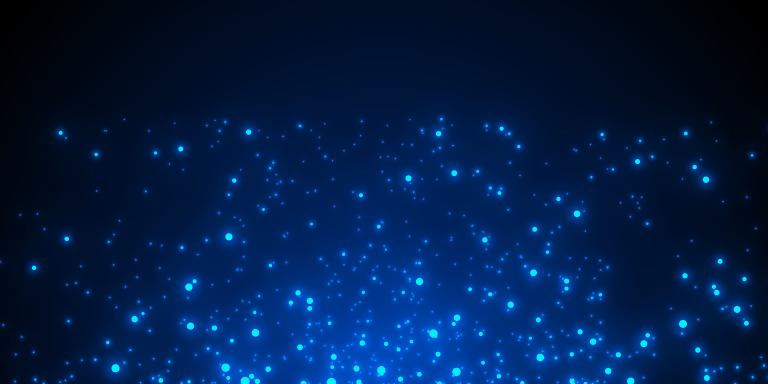
Give the GLSL for this background, as a WebGL 2 fragment shader.

```glsl
#version 300 es
precision highp float;
precision highp int;
// Glowing cyan motes rising from the bottom of a dark blue radial backdrop.
// Each mote gets its place and size from an integer hash in a single loop;
// soft cores, halos and a wide haze are summed over the gradient.

uniform vec2 u_resolution;
out vec4 fragColor;

const int MOTE_COUNT = 620;

// Four independent values in 0..1 from one index (PCG style).
vec4 hash4(uint index) {
    uvec4 v = uvec4(index, index + 17u, index * 3u + 5u, index ^ 91u);
    v = v * 1664525u + 1013904223u;
    v += v.yzxy * v.wxyz;
    v ^= v >> 16u;
    v += v.yzxy * v.wxyz;
    return vec4(v >> 8u) / 16777216.0;
}

// Radial falloff from low centre to black corners, with a bright floor.
vec3 backdrop(vec2 p) {
    float d = length(p - vec2(0.0, 0.15));
    float blue = 0.44 * max(1.0 - d / 1.25, 0.0);
    float rise = exp(-5.0 * p.x * p.x - 12.0 * p.y * p.y);
    return vec3(0.0, 0.37, 1.0) * blue + vec3(0.0, 0.06, 0.17) * rise;
}

void main() {
    // Height is 1 unit; x is zero at the centre.
    vec2 p = (gl_FragCoord.xy - vec2(0.5 * u_resolution.x, 0.0)) / u_resolution.y;
    float pixel = 1.0 / u_resolution.y;

    float halo = 0.0;
    vec3 color = backdrop(p);
    float coreMask = 0.0;
    float coreHeat = 0.0;

    for (int i = 0; i < MOTE_COUNT; i++) {
        vec4 h = hash4(uint(i));

        // Dense near the floor and the centre, sparse above and outward.
        float height = 0.69 * pow(h.z, 1.65);
        vec2 center = vec2(0.05 + 1.12 * (h.x + h.y - 1.0), height);
        float d = distance(p, center);
        if (d > 0.14) continue;

        // Mostly specks, with a few large motes lower down.
        float radius = mix(0.0019, 0.0125, pow(h.w, 5.0)) * (1.0 - 0.6 * height);
        float core = clamp((radius - d) / pixel + 0.5, 0.0, 1.0);
        coreMask = max(coreMask, core);
        coreHeat = max(coreHeat, core * smoothstep(0.001, 0.006, radius));

        // Tight halo plus a faint wide haze, fading out at the cutoff.
        float fade = 1.0 - smoothstep(0.08, 0.14, d);
        halo += 0.6 * exp(-d * d / (6.0 * radius * radius));
        halo += 0.09 * exp(-d / (7.0 * radius)) * fade;
    }

    // Halos saturate gently toward blue; cores turn cyan.
    color = mix(color, vec3(0.0, 0.42, 1.0), 1.0 - exp(-halo));
    vec3 coreColor = mix(vec3(0.02, 0.55, 0.95), vec3(0.0, 0.93, 1.0), coreHeat);
    color = mix(color, coreColor, coreMask);
    fragColor = vec4(color, 1.0);
}
```
